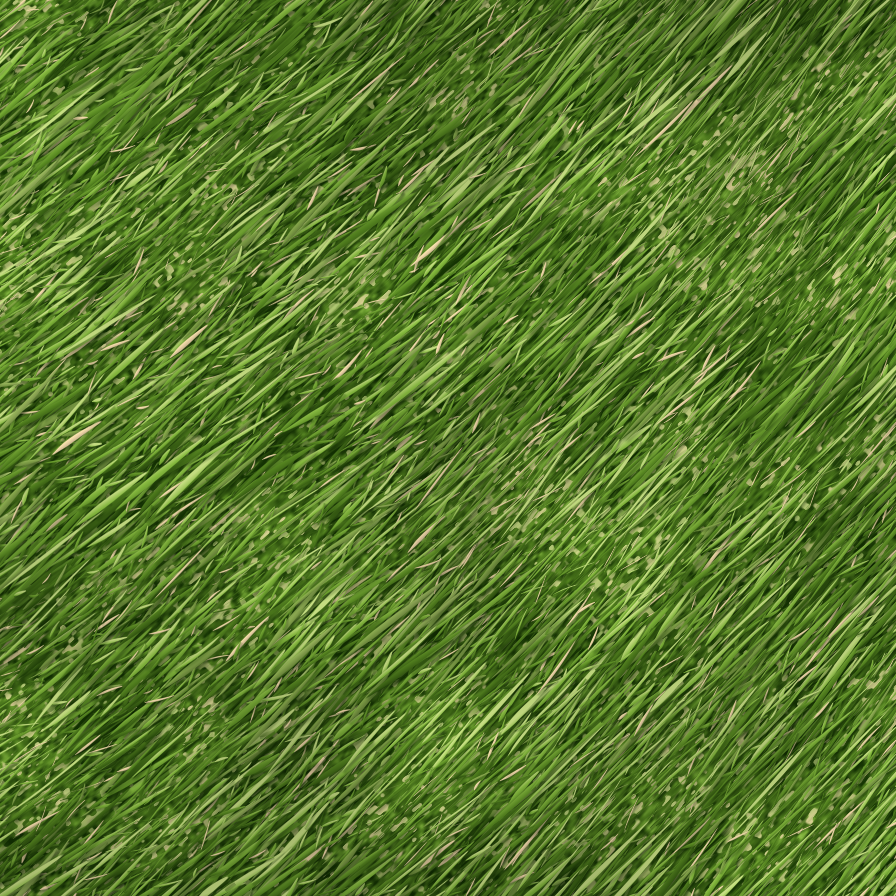
Write a WebGL 1 fragment shader that draws this texture.

```glsl
precision highp float;
// Dense, wind-combed meadow grass leaning to the upper right, with litter and dry straw flecks.
uniform vec2 u_resolution;

// Palette, dark to light
const vec3 DEEP = vec3(0.12, 0.24, 0.035);
const vec3 MOSS = vec3(0.22, 0.36, 0.08);
const vec3 LEAF = vec3(0.31, 0.48, 0.12);
const vec3 BRIGHT = vec3(0.45, 0.63, 0.21);
const vec3 PALE = vec3(0.63, 0.73, 0.40);
const vec3 SAGE = vec3(0.43, 0.54, 0.24);
const vec3 STRAW = vec3(0.78, 0.74, 0.53);
const vec3 MIDTONE = vec3(0.30, 0.455, 0.13);
const float CONTRAST = 1.27;

// Sizes are in canvas heights, angles in radians
const int LAYERS = 15;
const float LITTER_LAYER = 8.0;
const vec2 CELL = vec2(0.085, 0.023);
const vec2 HALF_LENGTH = vec2(0.022, 0.072);
const vec2 HALF_WIDTH = vec2(0.0016, 0.0039);
const float LEAN = 0.66;
const float BEND = 0.20;
const float SHADOW = 0.23;
const float SHADOW_SIZE = 0.0045;
const float SAGE_SHARE = 0.13;

// x: full blades, y: short flecks between them
const vec2 SCALE = vec2(1.0, 1.6);
const vec2 LENGTH = vec2(1.0, 0.42);
const vec2 SPREAD = vec2(0.20, 0.62);
const vec2 DRY_SHARE = vec2(0.035, 0.14);

vec3 hash3(vec3 p) {
  p = fract(p * vec3(0.1031, 0.1030, 0.0973));
  p += dot(p, p.yxz + 33.33);
  return fract((p.xxy + p.yxx) * p.zyx);
}

float noise(vec2 p, float seed) {
  vec2 i = floor(p);
  vec2 f = fract(p);
  f = f * f * (3.0 - 2.0 * f);
  float low = mix(hash3(vec3(i, seed)).x, hash3(vec3(i + vec2(1.0, 0.0), seed)).x, f.x);
  float high = mix(hash3(vec3(i + vec2(0.0, 1.0), seed)).x, hash3(vec3(i + 1.0, seed)).x, f.x);
  return mix(low, high, f.y);
}

vec2 rotate(vec2 p, float angle) {
  float c = cos(angle);
  float s = sin(angle);
  return vec2(c * p.x + s * p.y, c * p.y - s * p.x);
}

// Green from shade (0) to sunlit tip (1)
vec3 grassTone(float t) {
  vec3 c = mix(DEEP, MOSS, clamp((t - 0.06) / 0.20, 0.0, 1.0));
  c = mix(c, LEAF, clamp((t - 0.26) / 0.25, 0.0, 1.0));
  c = mix(c, BRIGHT, clamp((t - 0.51) / 0.28, 0.0, 1.0));
  return mix(c, PALE, clamp((t - 0.79) / 0.20, 0.0, 1.0));
}

// Shaded undergrowth with fine pale crumbs, denser where the grass is thin
vec3 undergrowth(vec2 p, float thin) {
  float clump = noise(p * 70.0, 3.0);
  float grain = noise(p * vec2(150.0, 260.0), 7.0);
  vec3 c = grassTone(0.75 * grain * (0.5 + 0.6 * clump) + 0.1 * thin);
  float crumb = smoothstep(0.62, 0.80, noise(p * vec2(140.0, 225.0), 11.0));
  return mix(c, mix(PALE, STRAW, clump), crumb * (0.65 + 0.25 * thin));
}

// Lays one sheet of tapered blades (or flecks, fleck = 1) with soft shadows over color
vec3 bladeLayer(vec3 color, vec2 p, float lift, float seed, float thin, float edge, float fleck) {
  vec2 kind = vec2(1.0 - fleck, fleck);
  float scale = dot(SCALE, kind);
  p = p * scale + hash3(vec3(seed, 5.0, 9.0)).xy * CELL;
  edge *= scale;
  for (int n = 0; n < 9; n++) {
    vec2 id = floor(p / CELL) + vec2(mod(float(n), 3.0), floor(float(n) / 3.0)) - 1.0;
    vec3 place = hash3(vec3(id, seed));
    vec3 look = hash3(vec3(id + 41.0, seed + 17.0));
    float dry = step(1.0 - dot(DRY_SHARE, kind), look.x);

    // Blade frame: t runs from root (-1) to tip (1)
    vec2 d = rotate(p - (id + place.xy) * CELL, (place.z - 0.5) * 2.0 * dot(SPREAD, kind));
    float halfLength = mix(HALF_LENGTH.x, HALF_LENGTH.y, look.y);
    float t = d.x / (halfLength * dot(LENGTH, kind) * (1.0 - 0.4 * dry * kind.x));
    d.y += (fract(look.z * 7.0) - 0.5) * 0.004 * t * t;
    float ends = smoothstep(0.0, 0.12, 1.0 - abs(t));
    float taper = sqrt(clamp(1.0 - t, 0.0, 1.0)) * smoothstep(-1.2, -0.3, t);
    float width = mix(HALF_WIDTH.x, HALF_WIDTH.y, look.z * look.z) * taper;
    width *= (1.0 - 0.45 * thin) * (1.0 - 0.25 * dry);

    float shade = 1.0 - smoothstep(width, width + SHADOW_SIZE, abs(d.y + 0.002));
    color = mix(color, DEEP * 0.85, SHADOW * shade * ends * (1.0 - 0.5 * thin));

    float side = clamp(d.y / max(width, 0.0005), -1.0, 1.0);
    float tone = lift + 0.66 * (fract(look.x * 13.0) - 0.5) + 0.12 * t + 0.10 * side;
    float sage = step(1.0 - SAGE_SHARE, fract(look.y * 11.0));
    vec3 blade = mix(grassTone(tone), SAGE * (1.0 + 0.12 * side), sage * 0.8);
    blade = mix(blade, STRAW * (0.95 + 0.10 * side), dry);
    color = mix(color, blade, ends * (1.0 - smoothstep(width - edge, width + edge, abs(d.y))));
  }
  return color;
}

void main() {
  vec2 uv = gl_FragCoord.xy / u_resolution.y;
  float thin = smoothstep(0.48, 0.85, noise(rotate(uv, 0.4) * 11.0, 2.0));
  // Comb direction steepens towards the right, with a gentle sway
  vec2 combed = uv - vec2(0.0, BEND * uv.x * uv.x + 0.02 * noise(uv * 4.0, 6.0));
  combed = rotate(combed, LEAN);
  // Tufts catch more or less light; litter shows through in gaps
  float tuft = noise(combed * vec2(9.0, 24.0), 13.0) - 0.5;
  float gap = smoothstep(0.50, 0.70, noise(combed * vec2(22.0, 42.0), 21.0));
  vec3 litter = undergrowth(combed, thin);
  vec3 color = litter;
  for (int k = 0; k < LAYERS; k++) {
    float layer = float(k);
    float lift = 0.33 + 0.40 * layer / float(LAYERS - 1) + 0.26 * tuft;
    float fleck = step(abs(mod(layer, 3.0) - 1.0), 0.5);
    color = bladeLayer(color, combed, lift, layer * 3.7 + 1.0, thin, 0.75 / u_resolution.y, fleck);
    color = mix(color, litter, step(abs(layer - LITTER_LAYER), 0.5) * max(gap, thin) * 0.85);
  }
  color *= 0.90 + 0.20 * noise(uv * 6.0, 8.0);
  gl_FragColor = vec4(mix(MIDTONE, color, CONTRAST), 1.0);
}
```
